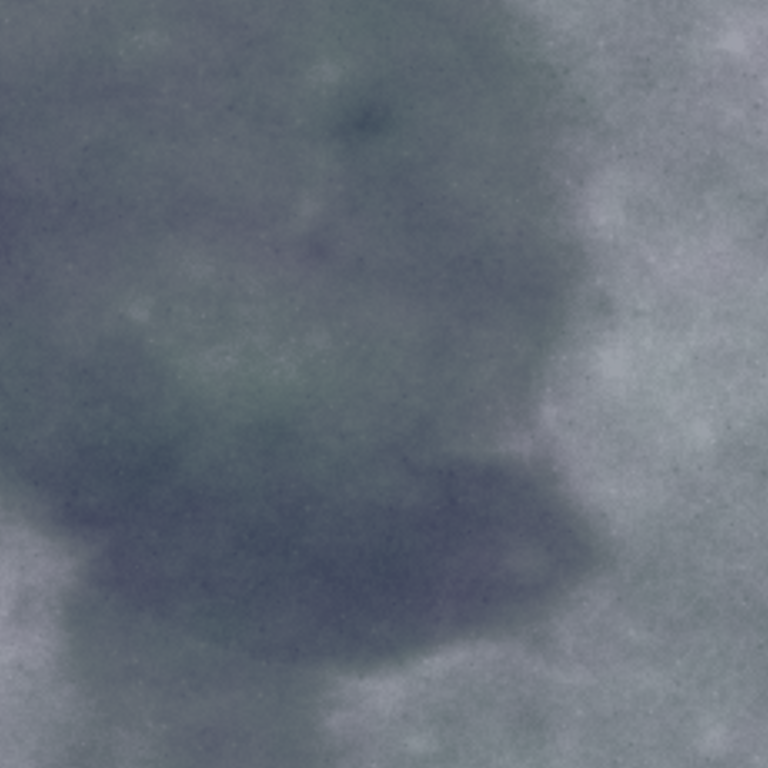
Reproduce this texture procedurally as a Shadertoy shader.

```glsl
const vec3 NAVY = vec3(0.27, 0.305, 0.375);
const vec3 SLATE = vec3(0.33, 0.37, 0.415);
const vec3 TEAL_GREY = vec3(0.385, 0.425, 0.45);
const vec3 ASH = vec3(0.475, 0.50, 0.535);
const vec3 PALE = vec3(0.57, 0.59, 0.625);
const vec3 TINT = vec3(0.018, -0.012, 0.014);

const float WARP = 0.09;           // raggedness of the large patches
const float CLOUD_CONTRAST = 1.9;  // soft mottling, in palette steps
const float FINE_CONTRAST = 0.75;
const float GRAIN_CELLS = 230.0;   // fine grains across the canvas
const float GRAIN_CONTRAST = 0.35;
const float SPOT_CELLS = 8.0;
const float SPOT_CHANCE = 0.22;
const float FLECK_CELLS = 48.0;
const float FLECK_CHANCE = 0.09;

float hash(vec2 p) {
    vec3 q = fract(vec3(p.xyx) * 0.1031);
    q += dot(q, q.yzx + 33.33);
    return fract((q.x + q.y) * q.z);
}

float noise(vec2 p) {
    vec2 i = floor(p), f = fract(p);
    f = f * f * (3.0 - 2.0 * f);
    float low = mix(hash(i), hash(i + vec2(1, 0)), f.x);
    float high = mix(hash(i + vec2(0, 1)), hash(i + vec2(1, 1)), f.x);
    return mix(low, high, f.y);
}

// Layered noise, centred on zero
float fbm(vec2 p) {
    float sum = 0.0, weight = 0.5;
    for (int i = 0; i < 5; i++) {
        sum += weight * (noise(p) - 0.5);
        p = mat2(0.8, 0.6, -0.6, 0.8) * p * 2.03 + 17.3;
        weight *= 0.5;
    }
    return sum;
}

// Soft-edged ellipse, 1 inside and 0 outside
float patchMask(vec2 p, vec2 centre, vec2 radius, float softness) {
    float d = length((p - centre) / radius);
    return 1.0 - smoothstep(1.0 - softness, 1.0 + softness, d);
}

// Scattered blurred dots, one per chosen grid cell
float dots(vec2 p, float cells, float chance, float size, float seed) {
    vec2 g = p * cells, base = floor(g);
    float sum = 0.0;
    for (int y = -1; y <= 1; y++)
    for (int x = -1; x <= 1; x++) {
        vec2 cell = base + vec2(x, y);
        vec2 key = cell + seed + 40.0;
        vec2 centre = cell + 0.2 + 0.6 * vec2(hash(key + 3.7), hash(key + 9.1));
        float radius = size * mix(0.6, 1.2, hash(key + 5.3));
        vec2 d = (g - centre) / radius;
        sum += step(hash(key), chance) * exp(-dot(d, d));
    }
    return sum;
}

vec3 palette(float tone) {
    vec3 c = mix(NAVY, SLATE, clamp(tone, -0.3, 1.0));
    c = mix(c, TEAL_GREY, clamp(tone - 1.0, 0.0, 1.0));
    c = mix(c, ASH, clamp(tone - 2.0, 0.0, 1.0));
    return mix(c, PALE, clamp(tone - 3.0, 0.0, 1.4));
}

void mainImage(out vec4 fragColor, in vec2 fragCoord) {
    vec2 uv = fragCoord / iResolution.xy;
    vec2 p = uv + WARP * vec2(fbm(uv * 5.0 + 3.0), fbm(uv * 5.0 + 31.0));

    // Large patches: dark cloud, navy pool, dim foot, pale corner
    float cloud = patchMask(p, vec2(0.20, 0.72), vec2(0.56, 0.47), 0.13);
    float pool = patchMask(p, vec2(0.43, 0.29), vec2(0.34, 0.15), 0.17);
    float foot = patchMask(p, vec2(0.23, 0.08), vec2(0.21, 0.20), 0.30);
    float corner = patchMask(p, vec2(-0.02, 0.15), vec2(0.12, 0.22), 0.30);
    float navy = patchMask(p, vec2(0.36, 0.28), vec2(0.36, 0.17), 0.55);
    float leftEdge = patchMask(p, vec2(-0.02, 0.60), vec2(0.16, 0.27), 0.70);
    float ridge = patchMask(p, vec2(0.30, 0.59), vec2(0.30, 0.07), 0.70);
    float shade = patchMask(p, vec2(0.52, 0.67), vec2(0.08, 0.16), 0.60);

    float dark = max(max(cloud, pool), foot * 0.85);
    dark *= 1.0 - 0.75 * corner;
    float tone = mix(3.45, 1.55, dark);
    tone += dark * (0.5 * ridge - 1.2 * navy - 0.8 * leftEdge - 0.5 * shade);
    tone -= 0.5 * (1.0 - dark) * (1.0 - smoothstep(0.05, 0.3, uv.y))
        * (1.0 - smoothstep(0.55, 0.85, uv.x));

    // Mottling, slightly stretched sideways
    tone += CLOUD_CONTRAST * fbm(uv * vec2(6.0, 8.0) + 11.0);
    tone += FINE_CONTRAST * fbm(uv * vec2(24.0, 34.0) + 53.0);

    // Blurred spots and small flecks
    tone += 0.75 * dots(p, SPOT_CELLS, SPOT_CHANCE, 0.22, 0.0);
    tone -= 0.80 * dots(p, SPOT_CELLS, 0.12, 0.24, 71.0);
    tone += 0.50 * dots(uv, FLECK_CELLS, FLECK_CHANCE, 0.20, 19.0);
    tone -= 0.55 * dots(uv, FLECK_CELLS, FLECK_CHANCE, 0.20, 137.0);

    // Fine grain
    float grain = noise(uv * GRAIN_CELLS) + noise(uv * GRAIN_CELLS * 0.5 + 7.0) - 1.0;
    tone += GRAIN_CONTRAST * grain;

    // Drift between violet and green greys
    float drift = 2.0 * fbm(uv * 4.5 + 83.0) + 0.5 * fbm(uv * 30.0 + 5.0);
    vec3 color = palette(tone) + TINT * drift;
    fragColor = vec4(clamp(color, 0.0, 1.0), 1.0);
}
```
